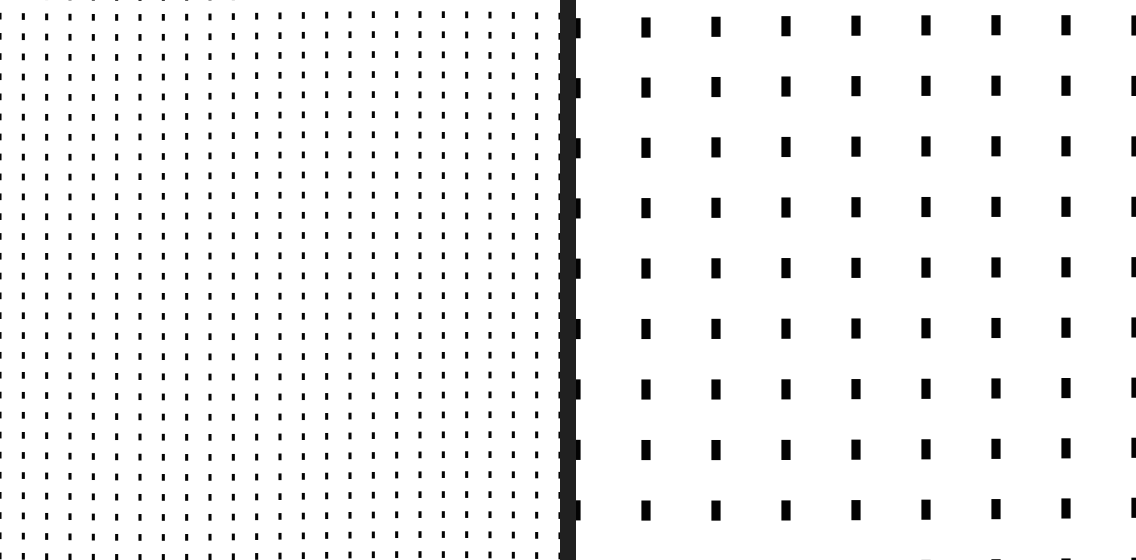
Left, the full canvas; right, a detail of the centre.
Reproduce this pattern procedurally as a WebGL 1 fragment shader.

```glsl
precision highp float;
// Small upright black dashes in 24 columns and 28 rows on white, with gently wavy rows.

uniform vec2 u_resolution;

const float TAU = 6.2831853;

// Downward shift of a dash: a slow wave that repeats once across and once down.
float rowWave(vec2 center) {
  vec2 a = TAU * center;
  float wave = 1.3 * sin(a.y) * cos(a.x) + (1.2 + 0.8 * cos(a.y)) * sin(a.x);
  return wave / 768.0;
}

// Share of the pixel covered by an axis-aligned box.
float boxCoverage(vec2 offset, vec2 halfSize, vec2 pixel) {
  vec2 cover = clamp((halfSize - abs(offset)) / pixel + 0.5, 0.0, 1.0);
  return cover.x * cover.y;
}

void main() {
  vec2 pixel = 1.0 / u_resolution;
  vec2 pos = gl_FragCoord.xy * pixel;
  pos.y = 1.0 - pos.y; // measure rows downward

  // Nearest dash; the first column straddles the left and right edges.
  vec2 count = vec2(24.0, 28.0);
  vec2 phase = vec2(0.0, 0.2);
  vec2 cell = floor(pos * count + phase + 0.5);
  vec2 center = (cell - phase) / count;
  center.y += rowWave(center);

  float dash = boxCoverage(pos - center, vec2(2.1, 4.6) / 768.0, pixel);
  gl_FragColor = vec4(mix(vec3(1.0), vec3(0.01), dash), 1.0);
}
```
